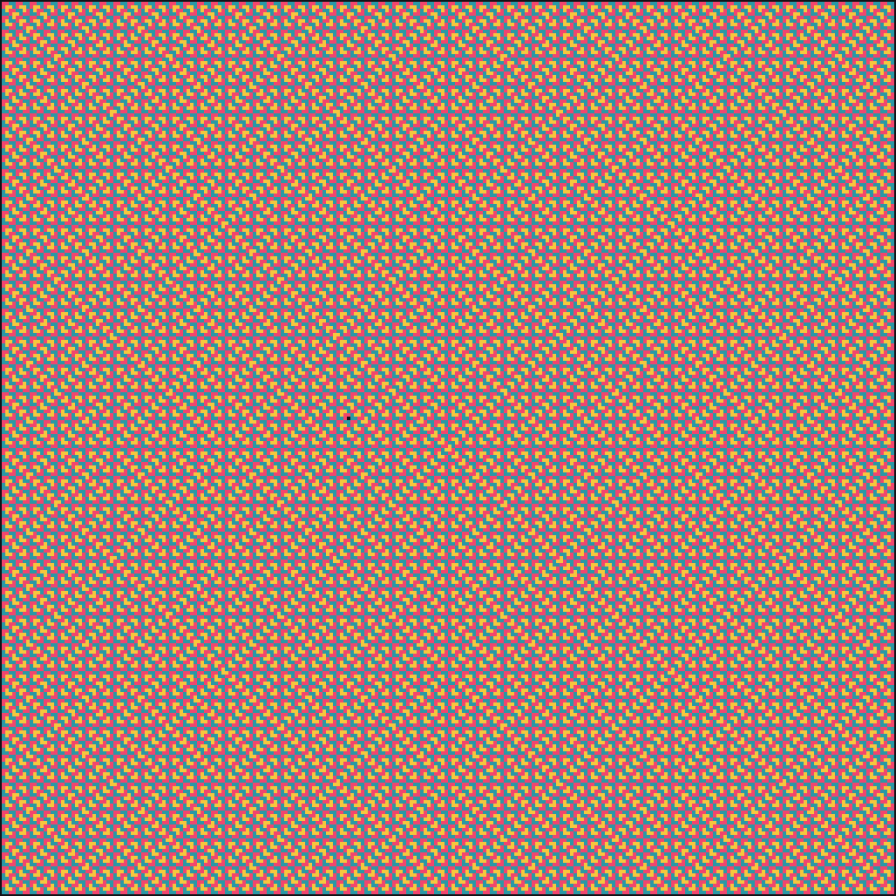
Reproduce this pattern procedurally as a three.js fragment shader.

```glsl
varying vec2 vUv;

const float BOARD = 256.0;             // cells per side, a power of two
const float MARGIN = 0.002;            // dark rim, in canvas widths
const vec2 HOLE = vec2(99.0, 136.0);   // the one uncovered cell
const vec3 DARK = vec3(0.08, 0.07, 0.09);
const vec3 TEAL = vec3(0.16, 0.60, 0.65);
const vec3 PINK = vec3(0.95, 0.27, 0.43);
const vec3 YELLOW = vec3(0.96, 0.78, 0.24);

bool sameCell(vec2 a, vec2 b) {
  vec2 d = abs(a - b);
  return max(d.x, d.y) < 0.5;
}

// Colour of one cell in the recursive L-tromino tiling
vec3 cellColor(vec2 cell) {
  bool outside = any(lessThan(cell, vec2(0.0))) || any(greaterThan(cell, vec2(BOARD - 0.5)));
  if (outside || sameCell(cell, HOLE)) return DARK;

  // Descend through the quadrants; those without the hole
  // give their innermost cell to the central tromino
  vec2 corner = vec2(0.0);
  vec2 hole = HOLE;
  float halfSize = BOARD * 0.5;
  for (int level = 0; level < 7; level++) {
    vec2 center = corner + halfSize;
    vec2 side = step(center, cell);
    if (!sameCell(side, step(center, hole))) hole = center - 1.0 + side;
    corner += side * halfSize;
    halfSize *= 0.5;
  }
  if (sameCell(cell, hole)) return YELLOW;

  // Trominoes inside 2x2 blocks alternate like a checkerboard
  vec2 block = floor(cell * 0.5);
  return mod(block.x + block.y, 2.0) < 0.5 ? TEAL : PINK;
}

void main() {
  float scale = BOARD / (1.0 - 2.0 * MARGIN);
  vec2 p = (vUv - MARGIN) * scale;

  // Blend the cells under the pixel footprint by their coverage
  vec2 footprint = clamp(fwidth(vUv) * scale, 0.0001, 1.0);
  vec2 first = floor(p - 0.5 * footprint);
  vec2 cover = clamp((p + 0.5 * footprint - first - 1.0) / footprint, 0.0, 1.0);
  vec3 lower = mix(cellColor(first), cellColor(first + vec2(1.0, 0.0)), cover.x);
  vec3 upper = mix(cellColor(first + vec2(0.0, 1.0)), cellColor(first + 1.0), cover.x);
  gl_FragColor = vec4(mix(lower, upper, cover.y), 1.0);
}
```
